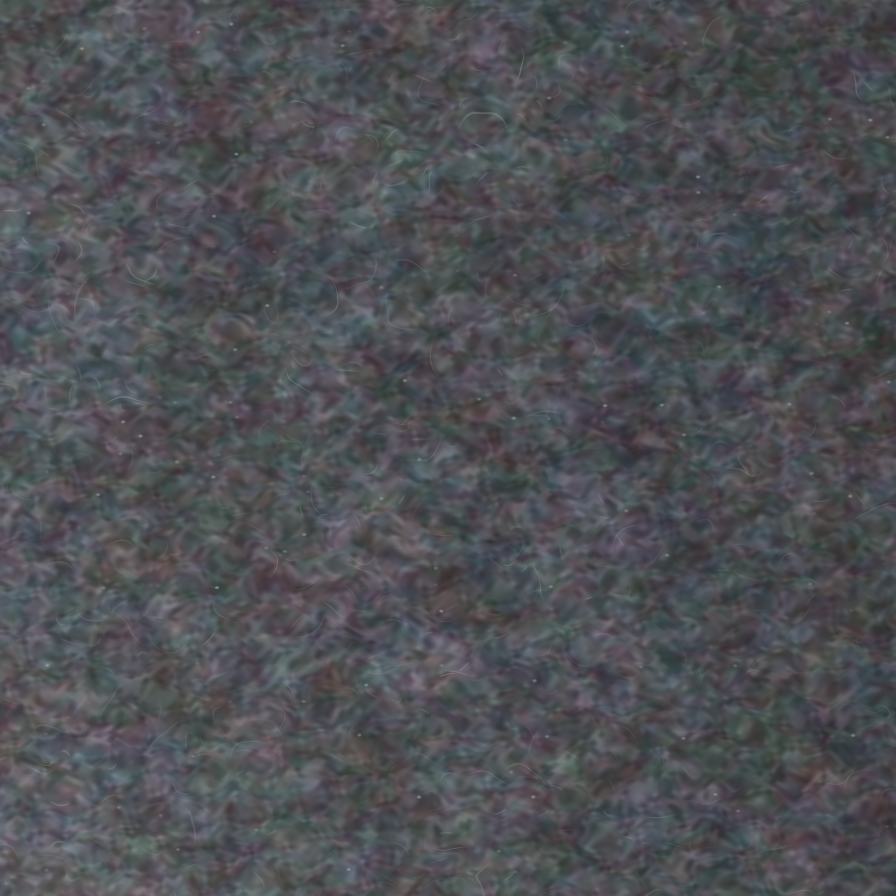
Reproduce this texture procedurally as a WebGL 1 fragment shader.

```glsl
precision highp float;

uniform vec2 u_resolution;

const vec3 FELT_COLOR = vec3(0.304, 0.309, 0.326);
const vec3 FIBRE_COLOR = vec3(0.62, 0.66, 0.67);
const vec3 TEAL_MAUVE = vec3(-0.055, 0.040, 0.018);
const vec3 BLUE_OCHRE = vec3(-0.012, -0.012, 0.045);
const vec2 LIGHT_FALLOFF = vec2(-0.22, -0.08);
const float GRAIN_SCALE = 165.0;
const float TUFT_SCALE = 88.0;
const float BLOTCH_SCALE = 34.0;
const float CLOUD_SCALE = 10.0;
const float GRAIN_DEPTH = 0.38;
const float TUFT_DEPTH = 0.36;
const float BLOTCH_DEPTH = 0.26;
const float CLOUD_DEPTH = 0.16;
const float FIBRE_WIDTH = 0.0016;
const float SPECK_SCALE = 48.0;
const float SPECK_RADIUS = 0.0030;
const float SPECK_SHARE = 0.07;

float hash(vec2 p) {
  vec3 q = fract(p.xyx * 0.1031);
  q += dot(q, q.yzx + 33.33);
  return fract((q.x + q.y) * q.z);
}

vec2 hash2(vec2 p) {
  return vec2(hash(p), hash(p + 71.7));
}

mat2 rotation(float angle) {
  float c = cos(angle), s = sin(angle);
  return mat2(c, s, -s, c);
}

// Value noise centred on zero
float noise(vec2 p) {
  vec2 cell = floor(p), f = fract(p);
  f = f * f * (3.0 - 2.0 * f);
  float low = mix(hash(cell), hash(cell + vec2(1.0, 0.0)), f.x);
  float high = mix(hash(cell + vec2(0.0, 1.0)), hash(cell + vec2(1.0)), f.x);
  return mix(low, high, f.y) - 0.5;
}

// Noise on a turned grid, slightly stretched along the nap
float napNoise(vec2 p, float scale, float angle) {
  return noise(rotation(angle) * (p * vec2(0.85, 1.1)) * scale + scale * 3.7 + 50.0);
}

// One bent strand per cell, mostly lying flat
float fibres(vec2 p, float scale, float seed) {
  vec2 home = floor(p * scale);
  float light = 0.0;
  for (int y = -1; y <= 1; y++) {
    for (int x = -1; x <= 1; x++) {
      vec2 cell = home + vec2(float(x), float(y)) + seed;
      vec2 shape = hash2(cell + 13.1);
      float turn = (hash(cell + 29.3) + hash(cell + 47.9) - 1.0) * 1.7;
      vec2 q = rotation(turn) * (p * scale - (cell - seed) - hash2(cell));
      float bend = (shape.x - 0.5) * 3.0;
      float slope = 2.0 * bend * q.x;
      float dist = abs(q.y - bend * q.x * q.x) / sqrt(1.0 + slope * slope);
      float reach = mix(0.25, 0.65, shape.y);
      float ends = 1.0 - smoothstep(0.4 * reach, reach, abs(q.x));
      float strand = 1.0 - smoothstep(0.0, FIBRE_WIDTH * scale, dist);
      float strength = hash(cell + 61.7);
      light += strand * ends * strength * strength * strength;
    }
  }
  return light;
}

// Rare soft points of bright lint
float specks(vec2 p) {
  vec2 cell = floor(p * SPECK_SCALE);
  vec2 center = 0.25 + 0.5 * hash2(cell + 211.0);
  vec2 offset = (fract(p * SPECK_SCALE) - center) / SPECK_SCALE;
  float dist = length(offset * vec2(0.8, 1.1));
  float present = step(1.0 - SPECK_SHARE, hash(cell + 307.0));
  return present * (1.0 - smoothstep(0.0, SPECK_RADIUS, dist)) * hash(cell + 401.0);
}

void main() {
  vec2 uv = gl_FragCoord.xy / u_resolution;
  vec2 p = gl_FragCoord.xy / min(u_resolution.x, u_resolution.y);
  vec2 warp = vec2(napNoise(p, 45.0, 0.9), napNoise(p, 47.0, 2.2));
  vec2 w = p + 0.010 * warp;

  // Matted wool in four sizes, under light from the lower left
  float cloud = napNoise(w, CLOUD_SCALE, 0.3);
  float blotch = napNoise(w, BLOTCH_SCALE, -0.25);
  float relief = GRAIN_DEPTH * napNoise(w, GRAIN_SCALE, 0.6)
    + TUFT_DEPTH * napNoise(w, TUFT_SCALE, -0.4)
    + BLOTCH_DEPTH * blotch + CLOUD_DEPTH * cloud;
  float shade = dot(LIGHT_FALLOFF, uv - 0.5);
  vec3 color = FELT_COLOR * exp(relief + shade);

  // Mixed dye of the single hairs
  float teal = napNoise(w, 70.0, 1.1) + 0.6 * napNoise(w, 24.0, 0.2);
  float blue = napNoise(w, 58.0, -0.8) + 0.6 * napNoise(w, 19.0, 0.7);
  color += TEAL_MAUVE * teal + BLUE_OCHRE * blue;

  // Loose hairs and lint on the surface
  float loose = clamp(0.75 + 1.2 * blotch + cloud + 2.0 * shade, 0.15, 1.5);
  float hair = 0.30 * fibres(w, 20.0, 17.0) + 0.26 * fibres(w, 42.0, 139.0);
  color = mix(color, FIBRE_COLOR, clamp(hair * loose, 0.0, 0.6));
  color = mix(color, FIBRE_COLOR, 0.75 * specks(p));

  gl_FragColor = vec4(color, 1.0);
}
```
